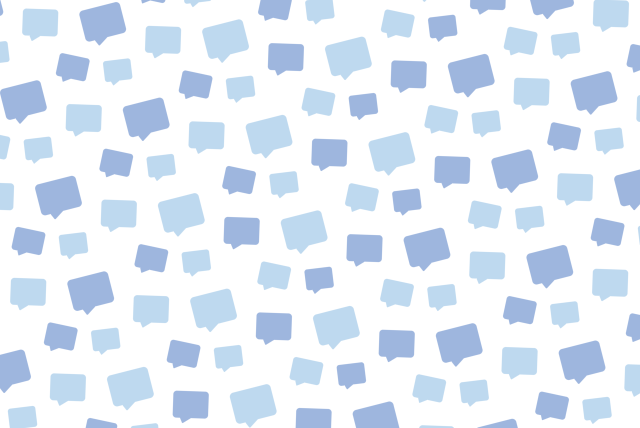
Reproduce this pattern procedurally as a Shadertoy shader.

```glsl
// Tilted speech bubbles in two soft blues, scattered over white.
// A slanted lattice repeats a group of four bubbles; each is a rounded box
// joined to a triangular tail, tinted by a cycle along the columns.

const vec3 PAPER = vec3(1.0);
const vec3 PALE_BLUE = vec3(0.745, 0.851, 0.937);
const vec3 DEEP_BLUE = vec3(0.620, 0.714, 0.871);

// Lattice, in units of the canvas height
const vec2 ORIGIN = vec2(0.240, 0.949);
const vec2 COLUMN_STEP = vec2(0.287, -0.0404);
const vec2 ROW_STEP = vec2(0.0898, -0.2232);
const float ROW_SWAY = 0.012;
const float SWAY_RATE = 1.4;

// Bubble outline, in units of its half width
const vec2 BODY = vec2(1.0, 0.76);
const float CORNER = 0.2;
const vec2 TAIL_LEFT = vec2(-0.60, -0.60);
const vec2 TAIL_RIGHT = vec2(0.10, -0.66);
const vec2 TAIL_TIP = vec2(-0.42, -1.0);
const float TAIL_ROUND = 0.05;

// Each bubble of a group: centre offset, half width, tilt
const int KINDS = 4;
const vec4 BUBBLE[KINDS] = vec4[KINDS](
    vec4(0.000, 0.000, 0.0490, 0.25),
    vec4(0.141, -0.042, 0.0414, -0.035),
    vec4(-0.070, -0.106, 0.0358, -0.21),
    vec4(0.035, -0.113, 0.0323, 0.12));

// Deep tint: first column and number of columns within the cycle
const float TINT_CYCLE = 4.0;
const vec2 DEEP_RUN[KINDS] = vec2[KINDS](
    vec2(3.0, 2.0), vec2(1.0, 2.0), vec2(0.0, 2.0), vec2(2.0, 1.0));

vec2 rotate(vec2 p, float angle) {
    float c = cos(angle), s = sin(angle);
    return vec2(c * p.x - s * p.y, s * p.x + c * p.y);
}

float roundBox(vec2 p, vec2 halfSize, float radius) {
    vec2 q = abs(p) - halfSize + radius;
    return length(max(q, 0.0)) + min(max(q.x, q.y), 0.0) - radius;
}

// Squared distance to an edge, and the side of it
vec2 edge(vec2 p, vec2 a, vec2 b) {
    vec2 e = b - a, v = p - a;
    vec2 d = v - e * clamp(dot(v, e) / dot(e, e), 0.0, 1.0);
    return vec2(dot(d, d), e.x * v.y - e.y * v.x);
}

// Corners run counterclockwise
float triangle(vec2 p, vec2 a, vec2 b, vec2 c) {
    vec2 d = min(edge(p, a, b), min(edge(p, b, c), edge(p, c, a)));
    return -sqrt(d.x) * sign(d.y);
}

float bubble(vec2 p) {
    float tail = triangle(p, TAIL_LEFT, TAIL_TIP, TAIL_RIGHT) - TAIL_ROUND;
    return min(roundBox(p, BODY, CORNER), tail);
}

void mainImage(out vec4 fragColor, in vec2 fragCoord) {
    vec2 p = fragCoord / iResolution.y - ORIGIN;
    float pixel = 1.0 / iResolution.y;
    mat2 lattice = mat2(COLUMN_STEP, ROW_STEP);
    vec2 home = round(inverse(lattice) * p);
    vec3 color = PAPER;

    // Groups around the point
    for (int j = -1; j <= 1; j++)
    for (int i = -1; i <= 1; i++) {
        vec2 cell = home + vec2(i, j);
        vec2 group = p - lattice * cell;
        group.x -= ROW_SWAY * sin(SWAY_RATE * cell.y);
        float phase = cell.x + floor(cell.y * 0.5);

        for (int k = 0; k < KINDS; k++) {
            vec4 b = BUBBLE[k];
            vec2 q = rotate(group - b.xy, -b.w) / b.z;
            float dist = bubble(q) * b.z;
            float turn = mod(phase - DEEP_RUN[k].x, TINT_CYCLE);
            vec3 tint = turn < DEEP_RUN[k].y - 0.5 ? DEEP_BLUE : PALE_BLUE;
            color = mix(color, tint, smoothstep(0.7 * pixel, -0.7 * pixel, dist));
        }
    }
    fragColor = vec4(color, 1.0);
}
```
